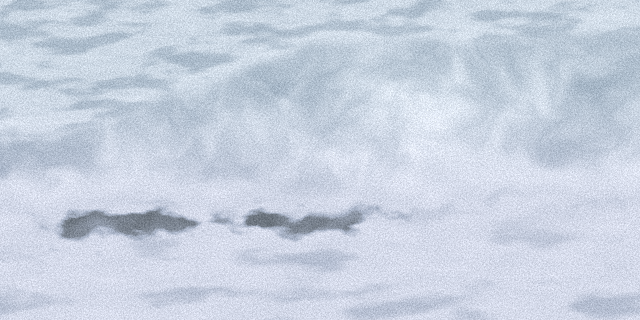
Give the GLSL for this texture, as a Shadertoy shader.

```glsl
// Pale breaking sea wave: streaked water, billowing foam, dark gaps under the roll, fine grain.

vec2 gradientAt(vec2 cell) {
    vec3 h = fract(cell.xyx * vec3(0.1031, 0.1030, 0.0973));
    h += dot(h, h.yzx + 33.33);
    float angle = 6.2832 * fract((h.x + h.y) * h.z);
    return vec2(cos(angle), sin(angle));
}

float gradientNoise(vec2 p) {
    vec2 i = floor(p), f = p - i;
    vec2 u = f * f * f * (f * (f * 6.0 - 15.0) + 10.0);
    vec2 e = vec2(1, 0);
    float low = mix(dot(gradientAt(i), f), dot(gradientAt(i + e), f - e), u.x);
    float high = mix(dot(gradientAt(i + e.yx), f - e.yx), dot(gradientAt(i + 1.0), f - 1.0), u.x);
    return mix(low, high, u.y);
}

float fbm(vec2 p) {
    float sum = 0.0, amp = 1.0;
    for (int i = 0; i < 5; i++) {
        sum += amp * gradientNoise(p);
        p = mat2(1.6, 0.5, -0.5, 1.6) * p + 17.3;
        amp *= 0.55;
    }
    return sum;
}

// Soft elliptical bump, 1 at the centre
float blob(vec2 p, vec2 centre, vec2 radius) {
    vec2 d = (p - centre) / radius;
    return exp(-dot(d, d));
}

// Open water behind the wave: flat streaks between foam
float seaTone(vec2 p) {
    float streaks = fbm(vec2(p.x * 4.5, p.y * 15.0 - p.x) + 4.0);
    float ripples = fbm(vec2(p.x * 10.0, p.y * 36.0) + 31.0);
    float gaps = smoothstep(-0.12, 0.4, streaks + 0.3 * ripples);
    return 0.82 - 0.14 * gaps + 0.04 * ripples;
}

// Wave face and the spray tumbling down it
float sprayTone(vec2 p, float depth) {
    vec2 warp = vec2(fbm(p * 3.0 + 8.0), fbm(p * 3.0 + 25.0));
    float billow = fbm(p * vec2(4.2, 5.0) + 0.6 * warp);
    float puffs = abs(fbm(p * 8.0 + warp + 50.0));
    float ragged = depth + 0.08 * billow;
    float face = smoothstep(-0.01, 0.04, depth) * smoothstep(0.2, 0.06, ragged);
    float tone = 0.795 + 0.085 * billow + 0.1 * (puffs - 0.2) - 0.075 * face;
    tone += 0.08 * blob(p + 0.08 * warp, vec2(1.37, 0.62), vec2(0.19, 0.22));
    tone -= 0.08 * blob(p + 0.05 * warp, vec2(1.84, 0.73), vec2(0.07, 0.06));
    return tone - 0.1 * blob(p + 0.06 * warp, vec2(1.83, 0.54), vec2(0.12, 0.05));
}

// Spent foam in the foreground
float foregroundTone(vec2 p) {
    float drift = fbm(vec2(p.x * 2.6, p.y * 9.0) + 12.0);
    float wisps = fbm(vec2(p.x * 6.0, p.y * 20.0) + 70.0);
    float holes = smoothstep(0.02, 0.55, drift + 0.3 * wisps);
    return 0.83 + 0.025 * wisps - 0.13 * holes * smoothstep(0.42, 0.15, p.y);
}

// Dark water showing through below the foam roll
float darkGaps(vec2 p, float rollBase) {
    float ragged = fbm(p * vec2(7.0, 15.0) + 43.0);
    float gaps = 0.0;
    for (int i = 0; i < 2; i++) {
        float k = float(i);
        vec2 d = (p - vec2(0.35 + 0.6 * k, 0.31 + 0.01 * k)) / vec2(0.29, 0.085 - 0.02 * k);
        float field = 0.95 - length(d) + 1.4 * ragged;
        gaps = max(gaps, smoothstep(0.0, 0.75, field) * smoothstep(1.7, 1.0, length(d)));
    }
    return gaps * smoothstep(0.0, 0.03, rollBase - p.y);
}

vec3 waterColour(float tone) {
    vec3 shade = mix(vec3(0.41, 0.45, 0.48), vec3(0.66, 0.71, 0.78), smoothstep(0.40, 0.66, tone));
    vec3 foam = mix(vec3(0.66, 0.71, 0.78), vec3(0.865, 0.89, 0.94), (tone - 0.66) / 0.205);
    return tone < 0.66 ? shade : foam;
}

void mainImage(out vec4 fragColor, in vec2 fragCoord) {
    vec2 p = fragCoord / iResolution.y;
    float wobble = fbm(p * vec2(4.0, 5.0) + 90.0);
    float lumps = fbm(p * vec2(8.0, 10.0) + 61.0);

    // Outlines of the wave, from back to front
    float crest = 0.58 + 0.31 * smoothstep(0.05, 1.2, p.x) + 0.03 * wobble;
    float rollTop = 0.45 - 0.06 * smoothstep(0.5, 1.0, p.x) + 0.12 * smoothstep(1.0, 1.4, p.x)
        + 0.04 * wobble + 0.03 * lumps;
    float rollBase = 0.335 + 0.03 * smoothstep(0.0, 0.3, p.x) + 0.035 * smoothstep(1.2, 1.8, p.x)
        + 0.045 * fbm(vec2(p.x * 6.0, 3.5));

    // Layers
    float depth = crest - p.y;
    float tone = mix(seaTone(p), sprayTone(p, depth), smoothstep(-0.02, 0.03, depth));
    tone += 0.03 * exp(-pow((depth + 0.025) / 0.025, 2.0));
    float roll = 0.85 + 0.03 * lumps - 0.03 * smoothstep(0.06, 0.0, p.y - rollBase);
    tone = mix(tone, roll, smoothstep(-0.03, 0.05, rollTop - p.y));
    float under = rollBase - p.y;
    tone = mix(tone, foregroundTone(p), smoothstep(-0.02, 0.03, under));
    tone -= 0.06 * smoothstep(-0.015, 0.01, under) * smoothstep(0.08, 0.01, under)
        * smoothstep(-0.2, 0.4, lumps);
    tone = mix(tone, 0.47 + 0.12 * lumps, 0.95 * darkGaps(p, rollBase));

    // Cool far off, lavender close by
    vec3 colour = waterColour(tone);
    colour += mix(vec3(0.006, -0.002, 0.006), vec3(-0.012, 0.003, -0.004), smoothstep(0.3, 0.8, p.y));

    // Film grain in two sizes
    vec2 g = mat2(0.8, 0.6, -0.6, 0.8) * p;
    float grain = gradientNoise(g * 190.0) + gradientNoise(g.yx * 397.0 + 40.0);
    fragColor = vec4(clamp(colour + 0.105 * grain, 0.0, 1.0), 1.0);
}
```
